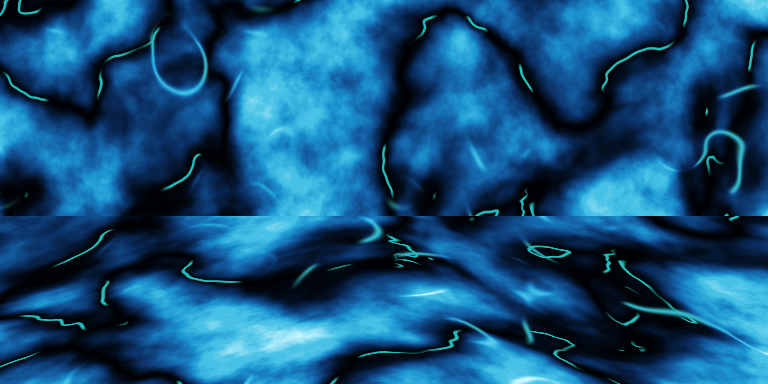
This background is drawn by a WebGL 1 fragment shader. Its source:

```glsl
precision highp float;
// Electric blue clouds split by black veins, above and below a horizon.
// The distance of a warped gradient noise from zero sets the brightness;
// its zero contour carries thin teal dashes, and short glowing strokes drift on top.

uniform vec2 u_resolution;

#define HORIZON 0.437       // height of the seam
#define CENTRE_X 0.95       // where both halves join smoothly
#define CLOUD_SCALE 2.3     // large cloud cells per canvas height
#define WARP 0.13           // bending of the clouds
#define SPREAD 0.27         // noise level of medium brightness
#define DETAIL 0.48         // strength of the fine mottling
#define LINE_WIDTH 0.0026   // half width of the teal dashes
#define DASH_SCALE 8.0
#define STROKE_SCALE 6.5
#define STROKE_GAIN 0.34
#define SEED vec2(13.7, 41.3)

// Pseudo-random unit gradient of a lattice cell
vec2 cellGradient(vec2 cell) {
    vec3 h = fract(cell.xyx * vec3(0.1031, 0.1030, 0.0973));
    h += dot(h, h.yzx + 33.33);
    float angle = 6.2832 * fract((h.x + h.y) * h.z);
    return vec2(cos(angle), sin(angle));
}

float gradientNoise(vec2 p) {
    vec2 i = floor(p), f = p - i;
    vec2 u = f * f * f * (f * (f * 6.0 - 15.0) + 10.0);
    vec2 e = vec2(1.0, 0.0);
    float bottom = mix(dot(cellGradient(i), f),
                       dot(cellGradient(i + e.xy), f - e.xy), u.x);
    float top = mix(dot(cellGradient(i + e.yx), f - e.yx),
                    dot(cellGradient(i + e.xx), f - e.xx), u.x);
    return mix(bottom, top, u.y);
}

// Octaves are rotated and doubled in frequency
float fbm(vec2 p, float gain) {
    float sum = 0.0, amplitude = 1.0;
    for (int i = 0; i < 5; i++) {
        sum += amplitude * gradientNoise(p);
        p = mat2(1.6, 1.2, -1.2, 1.6) * p + 7.3;
        amplitude *= gain;
    }
    return sum;
}

// Signed cloud field, zero along the veins
float cloudField(vec2 p) {
    vec2 bend = vec2(gradientNoise(p * 3.1 + 5.2), gradientNoise(p * 3.1 + 27.9));
    return fbm((p + WARP * bend) * CLOUD_SCALE + SEED, 0.38);
}

// Below the horizon space is flattened and falls away to both sides
vec2 foldSpace(vec2 p) {
    if (p.y > HORIZON) return p;
    float side = p.x - CENTRE_X;
    float slope = 0.45 * (sqrt(side * side + 0.04) - 0.2);
    return vec2(CENTRE_X + 0.65 * side, HORIZON + 1.65 * (p.y - HORIZON) + slope);
}

vec3 rampStep(vec3 colour, vec3 next, float from, float to, float t) {
    return mix(colour, next, clamp((t - from) / (to - from), 0.0, 1.0));
}

vec3 cloudColour(float t) {
    vec3 c = rampStep(vec3(0.0, 0.005, 0.015), vec3(0.01, 0.05, 0.11), 0.03, 0.15, t);
    c = rampStep(c, vec3(0.04, 0.18, 0.38), 0.15, 0.32, t);
    c = rampStep(c, vec3(0.08, 0.38, 0.65), 0.32, 0.53, t);
    c = rampStep(c, vec3(0.11, 0.59, 0.82), 0.53, 0.71, t);
    c = rampStep(c, vec3(0.28, 0.76, 0.90), 0.71, 0.90, t);
    return rampStep(c, vec3(0.78, 0.96, 1.0), 0.96, 1.30, t);
}

void main() {
    vec2 p = foldSpace(gl_FragCoord.xy / u_resolution.y);

    // Clouds: even spread of brightness with mottling
    float field = cloudField(p);
    float level = field / SPREAD;
    float brightness = sqrt(1.0 - exp(-0.637 * level * level));
    brightness *= 1.0 + DETAIL * fbm(p * 7.0 + 61.0, 0.6);

    // Short strokes, gathered in patches
    vec2 strokeBend = vec2(gradientNoise(p * 5.0 + 3.0), gradientNoise(p * 5.0 + 83.0));
    float ridge = abs(gradientNoise((p + 0.06 * strokeBend) * STROKE_SCALE + 19.0));
    float gate = smoothstep(0.02, 0.22, gradientNoise(p * 5.5 + 47.0))
               * smoothstep(-0.15, 0.15, gradientNoise(p * 1.9 + 71.0));
    float core = gate * exp(-ridge * ridge * 420.0);
    float glow = gate * exp(-ridge * 8.0);
    brightness += STROKE_GAIN * core + 0.12 * glow;

    vec3 colour = cloudColour(brightness);
    colour = max(colour, core * vec3(0.20, 0.72, 0.80));

    // Dashes on the zero contour, by distance estimated from the slope
    float e = 0.004;
    vec2 slope = vec2(cloudField(p + vec2(e, 0.0)), cloudField(p + vec2(0.0, e))) - field;
    float lineDistance = abs(field) / max(length(slope) / e, 0.4);
    float soft = 1.0 / u_resolution.y;
    float dash = smoothstep(-0.04, 0.12, gradientNoise(p * DASH_SCALE + 33.0));
    float line = dash * (1.0 - smoothstep(LINE_WIDTH - 0.5 * soft, LINE_WIDTH + soft, lineDistance));
    colour = max(colour, line * vec3(0.13, 0.74, 0.75));

    gl_FragColor = vec4(colour, 1.0);
}
```
